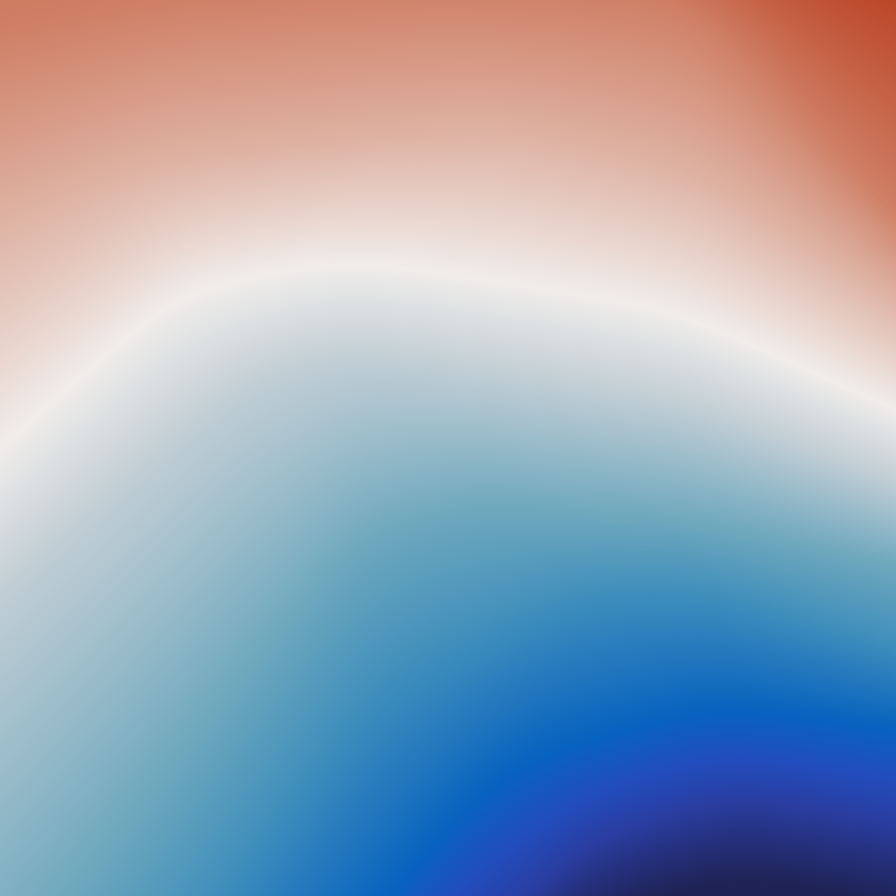
Reproduce this background procedurally as a three.js fragment shader.

```glsl
// A soft diverging gradient: navy depths rise through blue and teal to a pale
// crest, then warm into terracotta. Each colour sits on a bent contour line,
// and neighbouring contours are blended along the vertical.
varying vec2 vUv;

const vec3 ABYSS      = vec3(0.120, 0.135, 0.330);
const vec3 NAVY       = vec3(0.165, 0.240, 0.630);
const vec3 ULTRAMARINE = vec3(0.130, 0.305, 0.745);
const vec3 DEEP_BLUE  = vec3(0.030, 0.385, 0.748);
const vec3 STEEL      = vec3(0.250, 0.560, 0.735);
const vec3 TEAL       = vec3(0.425, 0.655, 0.740);
const vec3 MIST       = vec3(0.753, 0.805, 0.832);
const vec3 PALE       = vec3(0.942, 0.928, 0.920);
const vec3 BLUSH      = vec3(0.870, 0.700, 0.640);
const vec3 CLAY       = vec3(0.812, 0.502, 0.400);
const vec3 RUST       = vec3(0.737, 0.275, 0.157);

// Rounded max(x, 0): a ramp with a soft corner at zero.
vec3 softRamp(vec3 x, float radius) {
  return 0.5 * (x + sqrt(x * x + radius * radius));
}

// Height of a line whose slope drops by each bend as x passes each knee.
float contour(float x, float start, float slope, vec3 knees, vec3 bends) {
  return start + slope * x - dot(bends, softRamp(vec3(x) - knees, 0.05));
}

// Blends towards the next colour between two contour heights.
vec3 rise(vec3 below, vec3 above, float low, float high, float y) {
  return mix(below, above, clamp((y - low) / (high - low), 0.0, 1.0));
}

void main() {
  float x = vUv.x;
  float y = vUv.y;

  // Cool contours, from the bottom up
  float navy  = contour(x, -0.58, 1.00, vec3(0.65, 0.82, 1.0), vec3(0.70, 0.50, 0.0));
  float deep  = contour(x, -0.55, 1.28, vec3(0.53, 0.60, 0.80), vec3(0.70, 0.33, 0.40));
  float steel = contour(x, -0.33, 1.40, vec3(0.42, 0.65, 0.78), vec3(1.00, 0.40, 0.30));
  float teal  = contour(x, -0.10, 1.28, vec3(0.40, 0.52, 0.78), vec3(1.05, 0.31, 0.15));
  float mist  = contour(x, 0.336, 0.90, vec3(0.27, 0.38, 0.77), vec3(0.60, 0.46, 0.22));
  float abyss = navy - 0.09;
  float ultramarine = mix(navy, deep, 0.5);

  // Pale crest and the warm contours above it
  float crest = contour(x, 0.503, 0.91, vec3(0.20, 0.39, 0.755), vec3(0.75, 0.32, 0.30));
  float blush = contour(x, 0.755, 0.40, vec3(0.17, 0.55, 0.77), vec3(0.30, 0.30, 0.45));
  float clay  = contour(x, 0.965, 0.20, vec3(0.20, 0.50, 0.77), vec3(0.15, 0.10, 1.00));
  float rust  = 1.0 + 0.5 * (1.0 - x);

  // Stack the blends
  vec3 color = rise(ABYSS, NAVY, abyss, navy, y);
  color = rise(color, ULTRAMARINE, navy, ultramarine, y);
  color = rise(color, DEEP_BLUE, ultramarine, deep, y);
  color = rise(color, STEEL, deep, steel, y);
  color = rise(color, TEAL, steel, teal, y);
  color = rise(color, MIST, teal, mist, y);
  color = rise(color, PALE, mist, crest, y);
  color = rise(color, BLUSH, crest, blush, y);
  color = rise(color, CLAY, blush, clay, y);
  color = rise(color, RUST, clay, rust, y);

  gl_FragColor = vec4(color, 1.0);
}
```
